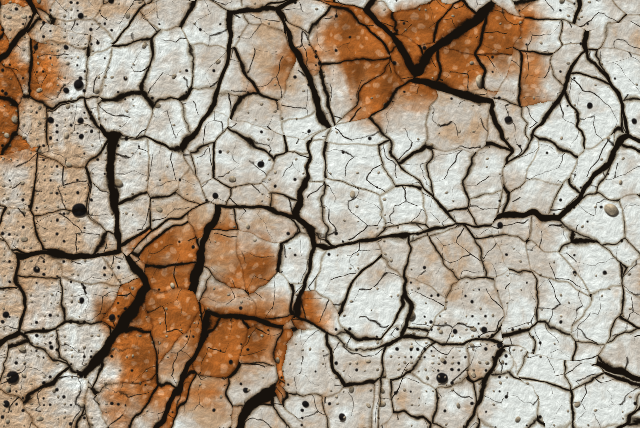
This texture is drawn by a Shadertoy shader. Its source:

```glsl
vec2 hash2(vec2 p) {
    vec3 q = fract(p.xyx * vec3(.1031, .1030, .0973));
    q += dot(q, q.yzx + 33.33);
    return fract((q.xx + q.yz) * q.zy);
}

// Layered, rotated sines, roughly -0.8 to 0.8
float waves(vec2 p) {
    float sum = 0., amp = .5;
    for (int i = 0; i < 5; i++) {
        p = mat2(.8, -.6, .6, .8) * p * 1.8 + 1.3;
        p += .7 * sin(p.yx * .63);
        sum += amp * sin(p.x) * sin(p.y);
        amp *= .6;
    }
    return sum;
}

vec2 wander(vec2 p) {
    return vec2(waves(p), waves(p + 19.7));
}

vec2 seed(vec2 cell) {
    return .08 + .84 * hash2(cell);
}

// Cellular plates: x = gap to the nearest open crack, yz = plate id
vec3 cracks(vec2 p, float opening) {
    vec2 cell = floor(p), f = p - cell, home = vec2(0), toHome = vec2(0);
    float nearest = 9., gap = 1.;
    for (int j = -1; j <= 1; j++)
    for (int i = -1; i <= 1; i++) {
        vec2 g = vec2(i, j), r = g + seed(cell + g) - f;
        if (dot(r, r) < nearest) {
            nearest = dot(r, r);
            home = g;
            toHome = r;
        }
    }
    float taper = .012 * waves(p * 2.);
    for (int j = -2; j <= 2; j++)
    for (int i = -2; i <= 2; i++) {
        vec2 g = home + vec2(i, j), r = g + seed(cell + g) - f;
        vec2 across = r - toHome;
        if (dot(across, across) < 1e-4) continue;
        // The same width is found from both sides of an edge
        float pick = hash2(2. * cell + home + g + 71.5).x;
        float width = mix(-.025, .034, pick) + opening + taper;
        gap = min(gap, dot(.5 * (r + toHome), normalize(across)) - width);
    }
    return vec3(gap, cell + home);
}

// Distance to the nearest cell seed
float spots(vec2 p) {
    vec2 cell = floor(p);
    float d = 1.;
    for (int j = -1; j <= 1; j++)
    for (int i = -1; i <= 1; i++) {
        vec2 g = cell + vec2(i, j);
        d = min(d, length(g + seed(g) - p) + .25 * hash2(g + 5.).x);
    }
    return d;
}

float blob(vec2 p, vec2 centre, vec2 size) {
    vec2 d = (p - centre) / size;
    return exp(-dot(d, d));
}

void addPebble(inout vec3 color, vec2 p, float scale, vec2 light) {
    vec2 cell = floor(p * scale);
    vec2 pick = hash2(cell + scale), shape = hash2(cell + scale + 31.);
    vec2 centre = cell + .35 + .3 * shape, at = centre / scale;
    float density = .06 + .3 * smoothstep(.4, .05, at.x)
                  + .45 * blob(at, vec2(1.03, .17), vec2(.17, .1));
    if (pick.x > density * (.25 + scale / 60.)) return;

    vec2 d = p * scale - centre + .035 * wander(p * scale * 1.5);
    float a = 6.28 * pick.y, r = mix(.1, .23, shape.y), blur = scale / iResolution.y;
    mat2 turn = mat2(cos(a), sin(a), -sin(a), cos(a));
    vec2 squash = vec2(1., 1. + .6 * shape.x);
    float shadow = length(turn * (d + light * .07) * squash) - r;
    float body = length(turn * d * squash) - r;
    vec3 stone = mix(vec3(.12, .11, .11), vec3(.70, .64, .54), step(.32, shape.x));
    stone *= .85 + .35 * dot(d, light) / r + .3 * waves(p * 90.);
    color = mix(color, vec3(.13, .10, .07), .8 * smoothstep(blur, -blur, shadow));
    color = mix(color, stone, smoothstep(blur, -blur, body));
}

void mainImage(out vec4 fragColor, in vec2 fragCoord) {
    vec2 p = fragCoord / iResolution.y;
    float px = .8 / iResolution.y;
    vec2 light = vec2(-.4, .9);
    float gritty = smoothstep(.55, .05, p.x + .1 * waves(p * 6.));
    float stain = blob(p, vec2(.49, .22), vec2(.28, .25))
                + blob(p, vec2(.98, .89), vec2(.30, .16))
                + blob(p, vec2(.0, .84), vec2(.12, .22));

    // Each finer crack network is confined to the plates of the coarser one
    vec2 q = p + .045 * wander(p * 4.) + .003 * wander(p * 50.);
    vec3 major = cracks(q * 4.2, .004 + .008 * stain);
    vec3 minor = cracks(q * 9. + floor(50. * hash2(major.yz)), .003 * stain);
    vec3 hair = cracks(q * 17. + floor(50. * hash2(minor.yz)), -.014);
    float gap = min(major.x / 4.2, min(minor.x / 9., hair.x / 17.));
    float deepGap = min(major.x / 4.2, minor.x / 9.);

    // Pale clay with dusty and ochre patches
    float tone = .43 + .55 * waves(p * 5.) + .3 * waves(p * 27.)
               + .22 * gritty - .1 * smoothstep(.9, 1.4, p.x) + .22 * stain;
    vec3 color = mix(vec3(.86, .88, .86), vec3(.76, .73, .68), smoothstep(.2, .6, tone));
    color = mix(color, vec3(.73, .62, .50), smoothstep(.58, .92, tone));

    // Rusty plates with pale round blotches
    float rust = stain + .55 * (hash2(minor.yz + 3.).x - .5) + .3 * waves(p * 9.);
    rust = smoothstep(.4, .75, rust);
    float blotch = smoothstep(.42, .24, spots(p * 38. + .3 * wander(p * 30.)));
    vec3 rusty = mix(vec3(.61, .35, .15), vec3(.76, .57, .42), .65 * blotch);
    color = mix(color, rusty * (1. + .3 * waves(p * 20.)), rust);
    color += .05 * blotch * (1. - rust);

    // Surface relief lit from above
    float relief = waves(p * 110.) - waves(p * 110. + light * .35);
    color *= 1. - mix(.14, .28, gritty) * relief;

    for (float scale = 13.; scale < 90.; scale *= 2.2)
        addPebble(color, p, scale, light);

    // Brown crack rims and dark openings
    color *= mix(vec3(.70, .64, .56), vec3(1), smoothstep(0., .007, deepGap));
    color = mix(vec3(.09, .07, .05), color, smoothstep(-px, px, gap));
    fragColor = vec4(clamp(color, 0., 1.), 1.);
}
```
